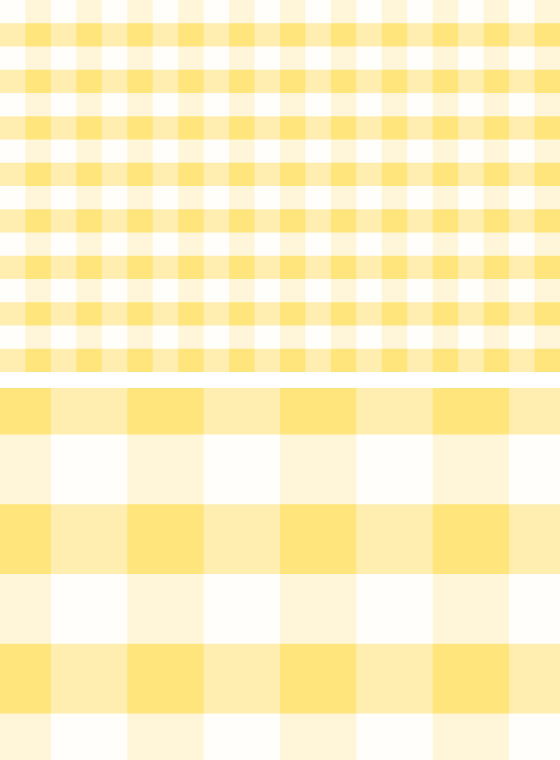
Top: the whole. Bottom: its middle third, enlarged.
This pattern is drawn by a WebGL 1 fragment shader. Its source:

```glsl
precision highp float;
// Yellow gingham: vertical and horizontal stripes cross on an off-white ground.
// Each stripe set is a periodic, antialiased coverage value; the two coverages
// blend four flat colours. Whole repeat counts make the cloth tile.

uniform vec2 u_resolution;

const vec2 REPEATS = vec2(11.0, 8.0);         // checks across and down
const vec2 STRIPE_CENTRE = vec2(0.75, 0.25);  // within one repeat, from lower left
const vec2 STRIPE_WIDTH = vec2(0.5, 0.5);     // fraction of one repeat
const float EDGE_PIXELS = 1.0;                // width of the smoothed edge

const vec3 GROUND = vec3(1.0, 0.998, 0.98);
const vec3 VERTICAL_STRIPE = vec3(1.0, 0.965, 0.85);
const vec3 HORIZONTAL_STRIPE = vec3(1.0, 0.933, 0.69);
const vec3 CROSSING = vec3(1.0, 0.898, 0.486);

// Coverage of the vertical (x) and horizontal (y) stripes, each 0 to 1.
vec2 stripeCoverage(vec2 uv) {
  vec2 fromCentre = abs(fract(uv * REPEATS - STRIPE_CENTRE + 0.5) - 0.5);
  vec2 edge = EDGE_PIXELS * REPEATS / u_resolution;
  return clamp((0.5 * STRIPE_WIDTH - fromCentre) / edge + 0.5, 0.0, 1.0);
}

void main() {
  vec2 uv = gl_FragCoord.xy / u_resolution;
  vec2 cover = stripeCoverage(uv);

  // Blend along each row, then between the plain and striped rows.
  vec3 plainRow = mix(GROUND, VERTICAL_STRIPE, cover.x);
  vec3 stripedRow = mix(HORIZONTAL_STRIPE, CROSSING, cover.x);
  gl_FragColor = vec4(mix(plainRow, stripedRow, cover.y), 1.0);
}
```
